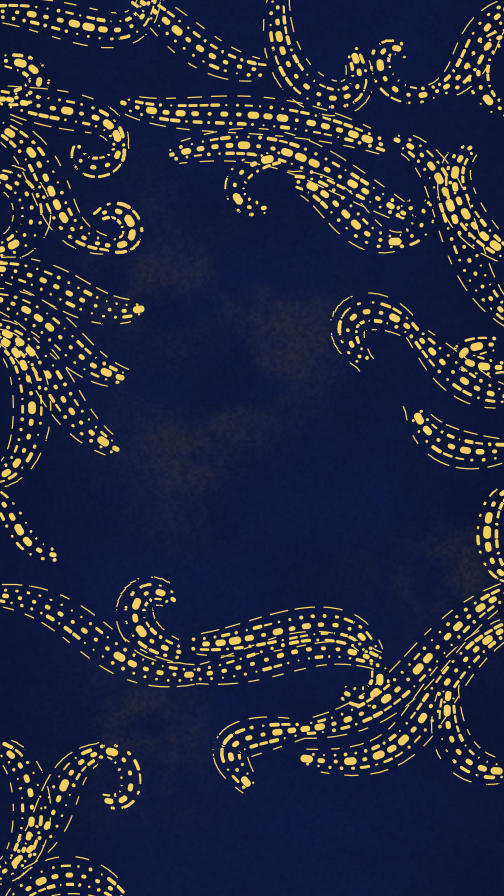
This background is drawn by a Shadertoy shader. Its source:

```glsl
// Gold beaded scrollwork curling in from the edges of smoky navy leather.
vec2 p, pen, penDir;   // sample point (4.32 wide, 7.68 high, y down), end of last stroke
float gold, pixel;

float hash(vec2 q) { return fract(sin(dot(q, vec2(12.99, 78.23))) * 43758.5); }

float noise(vec2 q) {
    vec2 i = floor(q), f = smoothstep(0.0, 1.0, q - i), e = vec2(0, 1);
    return mix(mix(hash(i), hash(i + e.yx), f.x),
               mix(hash(i + e), hash(i + e.yy), f.x), f.y);
}

float fbm(vec2 q) {
    float sum = 0.0, amp = 0.5;
    for (int i = 0; i < 4; i++, amp *= 0.5, q = q * 2.03 + 7.1) sum += amp * noise(q);
    return sum;
}

// Parallel rows of beads and dashes along a cubic curve
void flow(vec4 ab, vec4 cd) {
    vec2 a = ab.xy, b = ab.zw, c = cd.xy, d = cd.zw;
    pen = d;
    penDir = d - c;
    vec2 lo = min(min(a, b), min(c, d)) - 0.25, hi = max(max(a, b), max(c, d)) + 0.25;
    if (any(lessThan(p, lo)) || any(greaterThan(p, hi))) return;

    // Nearest segment gives distance along and across the curve
    float total = 0.0, best = 1e3;
    vec2 uv = vec2(0), from = a;
    for (int i = 1; i <= 22; i++) {
        float t = float(i) / 22.0;
        vec2 bc = mix(b, c, t);
        vec2 to = mix(mix(mix(a, b, t), bc, t), mix(bc, mix(c, d, t), t), t);
        float len = length(to - from);
        vec2 dir = (to - from) / len, r = p - from;
        float along = dot(r, dir), dist = length(r - dir * clamp(along, 0.0, len));
        if (dist < best) {
            best = dist;
            uv = vec2(total + along, dir.x * r.y - dir.y * r.x);
        }
        total += len;
        from = to;
    }
    float swell = sin(3.14 * clamp(uv.x / total, 0.0, 1.0));
    int lanes = total > 1.0 ? 2 : 1;
    for (int k = -lanes; k <= lanes; k++) {
        int kind = abs(k);
        float period = kind == 0 ? 0.125 : kind == 1 ? 0.095 : 0.21;
        vec2 seed = a * 3.7 + float(k) * 5.3;
        float shift = hash(seed), u = uv.x / period + shift, id = floor(u);
        float centre = (id + 0.5 - shift) * period;
        if (centre < 0.0 || centre > total) continue;
        float rnd = hash(seed + id);
        vec2 size = kind == 0 ? vec2(0.022 * rnd, mix(0.016, 0.034, rnd * rnd))
                  : kind == 1 ? vec2(0.028 * step(0.65, rnd), 0.008 + 0.009 * fract(rnd * 7.0))
                              : vec2(0.03 + 0.05 * rnd, 0.0055);
        vec2 q = vec2((u - id - 0.5) * period, uv.y - float(k) * 0.04 * (1.0 + swell));
        float bead = length(vec2(max(abs(q.x) - size.x, 0.0), q.y)) - size.y;
        gold = max(gold, clamp(0.5 - bead / pixel, 0.0, 1.0));
    }
}

// Continue the last stroke smoothly into a hook
void curl(vec4 cd) { flow(vec4(pen, pen + penDir * 0.7), cd); }

// Bulge that leaves a vertical line at x and returns to it
void bulge(float x, float y0, float y1, float depth) {
    flow(vec4(x, y0, x + depth, y0), vec4(x + depth, y1, x, y1));
}

// Soft round cloud
float cloud(float x, float y, float size) {
    vec2 q = (p - vec2(x, y)) / size;
    return exp(-dot(q, q));
}

void mainImage(out vec4 fragColor, in vec2 fragCoord) {
    pixel = 7.68 / iResolution.y;
    p = vec2(fragCoord.x, iResolution.y - fragCoord.y) * pixel;
    gold = 0.0;

    // Even navy ground with a fine grain, slightly darker at the rim
    float grain = noise(p * 42.0);
    vec3 color = vec3(0.054, 0.096, 0.245) * (0.86 + 0.24 * fbm(p * 1.6));
    color *= (0.88 + 0.14 * smoothstep(0.0, 1.1, min(p.x, 4.32 - p.x))) * (0.92 + 0.16 * grain);

    // Worn bronze clouds
    float smoke = cloud(1.3, 2.3, 0.6) + cloud(2.4, 2.9, 0.6) + cloud(1.6, 3.9, 0.6)
                + cloud(1.2, 6.3, 0.6) + cloud(3.8, 4.9, 0.6);
    smoke *= smoothstep(0.25, 0.7, fbm(p * 3.0));
    color = mix(color, vec3(0.2, 0.18, 0.2), smoke * (0.25 + 0.5 * grain));

    // Upper left
    flow(vec4(-.1, .1, .6, .05), vec4(1.2, .6, 1.3, -.1));
    flow(vec4(1.1, -.05, 1.5, .15), vec4(1.7, .6, 2.3, .6));
    flow(vec4(2.4, -.1, 2.2, 1), vec4(3.4, 1.1, 3, .4));
    flow(vec4(-.1, .8, .5, 1), vec4(1, .9, 1.02, 1.25)); curl(vec4(.6, 1.5, .68, 1.25));
    flow(vec4(-.1, 1.05, .6, 1.3), vec4(.3, 2, .9, 2.1)); curl(vec4(1.1, 1.65, .85, 1.85));
    bulge(0., .52, .85, .45); bulge(-.1, 1.5, 2.15, .5);
    // Upper right
    flow(vec4(3.5, .46, 3.1, .2), vec4(3.2, 1, 3.75, .78)); curl(vec4(4, .25, 4.4, .05));
    flow(vec4(1.05, .88, 1.6, 1.1), vec4(2.2, .8, 3.3, 1.25));
    flow(vec4(1.45, 1.33, 2.4, 1.1), vec4(2.6, 1.35, 3.5, 1.85));
    flow(vec4(2.28, 1.78, 1.95, 1.85), vec4(1.85, 1.4, 2.4, 1.35));
    flow(vec4(2.5, 1.55, 2.95, 1.6), vec4(3, 2.1, 3.4, 2.07)); curl(vec4(3.75, 1.6, 3.4, 1.85));
    flow(vec4(3.4, 1.2, 4, 1.4), vec4(3.8, 2.3, 4.4, 2.75));
    flow(vec4(4.05, 1.25, 3.7, 1.5), vec4(4, 2, 4.4, 2.2));
    bulge(4.4, .3, .95, -.4);
    // Middle sides, with a fan on the left
    flow(vec4(3.12, 3.1, 2.75, 2.7), vec4(3.2, 2.5, 3.55, 2.85)); curl(vec4(4, 3.4, 4.4, 3.4));
    flow(vec4(3.55, 3.5, 3.7, 3.9), vec4(4.1, 3.9, 4.4, 3.85));
    for (float f = 0.; f < 3.; f++)
        flow(vec4(-.1, 2.3 + .25*f, .5, 2.3 + .33*f), vec4(.7 - .15*f, 2.75 + .4*f, 1.2 - .1*f, 2.65 + .6*f));
    flow(vec4(-.1, 4.2, .2, 4.4), vec4(.1, 4.7, .48, 4.76));
    bulge(4.3, 2.95, 3.15, -.45); bulge(-.1, 4.1, 2.9, .5); bulge(4.4, 4.2, 4.95, -.3);
    // Lower sweep
    flow(vec4(-.1, 5.1, .8, 5.1), vec4(.8, 5.85, 1.7, 5.78)); curl(vec4(2.6, 5.4, 3.2, 5.65));
    flow(vec4(1.65, 5.52, 2.3, 5.55), vec4(3, 5.05, 3.22, 5.65)); curl(vec4(3, 6, 2.9, 5.9));
    flow(vec4(1.5, 5.15, 1.15, 4.85), vec4(.9, 5.5, 1.6, 5.6));
    flow(vec4(4.4, 5.05, 3.6, 5.4), vec4(3.6, 6.15, 2.6, 6.25)); curl(vec4(1.85, 6.4, 2.15, 6.75));
    flow(vec4(4.4, 5.35, 3.5, 5.8), vec4(3.8, 6.7, 2.6, 6.5));
    flow(vec4(3.85, 5.9, 3.75, 6.5), vec4(4.1, 6.65, 4.4, 6.6));
    // Bottom left
    flow(vec4(.1, 7.4, .6, 7.1), vec4(.4, 6.6, .85, 6.45)); curl(vec4(1.25, 7, .88, 6.85));
    flow(vec4(.1, 7.75, .4, 7.4), vec4(.8, 7.45, 1.05, 7.7));
    bulge(-.1, 6.4, 7.5, .5);

    vec3 leaf = vec3(0.99, 0.84, 0.4) * (0.93 + 0.07 * noise(p * 9.0));
    fragColor = vec4(mix(color, leaf, gold), 1.0);
}
```
